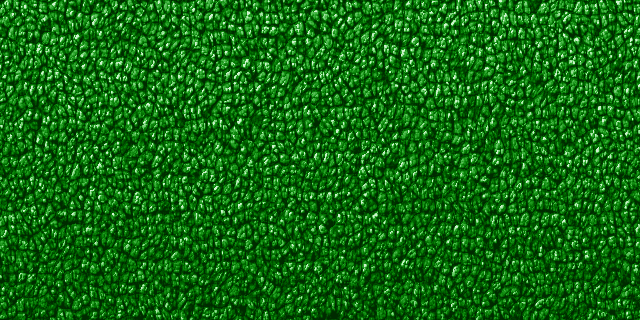
Give the GLSL for this texture, as a Shadertoy shader.

```glsl
#define PEBBLE_SCALE vec2(39.0, 27.0)
#define CREASE_SCALE vec2(25.0, 9.0)
#define GRAIN_SCALE vec2(88.0, 66.0)
#define SPECKLE_SCALE vec2(135.0, 105.0)
#define WARP 0.006
#define SHADOW_LEVEL 0.235
#define GLINT_LEVEL 0.72
#define LIGHT_DIR vec2(-0.45, 0.45)

vec3 hash3(vec2 cell) {
    vec3 q = fract(cell.xyx * vec3(0.1031, 0.1030, 0.0973));
    q += dot(q, q.yxz + 33.33);
    return fract((q.xxy + q.yzz) * q.zyx);
}

// Cellular noise: offset from nearest seed (xy), border gap (z), cell id (w)
vec4 cellular(vec2 p, float jitter) {
    vec2 base = floor(p);
    vec2 nearest = vec2(0.0);
    float first = 8.0, second = 8.0, id = 0.0;
    for (int y = -1; y <= 1; y++) {
        for (int x = -1; x <= 1; x++) {
            vec2 cell = base + vec2(x, y);
            vec3 rnd = hash3(cell);
            vec2 offset = p - cell - 0.5 - jitter * (rnd.xy - 0.5);
            float dist = length(offset);
            if (dist < first) {
                second = first;
                first = dist;
                nearest = offset;
                id = rnd.z;
            } else {
                second = min(second, dist);
            }
        }
    }
    return vec4(nearest, second - first, id);
}

// Layered sines bend the rows so no lattice shows
vec2 warp(vec2 p) {
    vec2 bend = sin(p.yx * vec2(19.0, 23.0) + 2.0 * sin(p * 7.0));
    bend += 0.5 * sin(p.yx * vec2(47.0, 41.0) + p * 17.0);
    return p + WARP * bend;
}

// Green darkens to pure green and bleaches towards white
vec3 dyedLeather(float level) {
    float bleach = max(level - 0.38, 0.0);
    float white = 2.5 * bleach * bleach;
    return vec3(white, level, white);
}

void mainImage(out vec4 fragColor, in vec2 fragCoord) {
    vec2 p = fragCoord / iResolution.y;
    float height = p.y;
    vec2 bent = warp(p + 3.0);

    // Fine facets first; they also roughen the pebble outlines
    vec4 grain = cellular(bent * GRAIN_SCALE + 90.0, 0.95);
    vec4 speckle = cellular(p * SPECKLE_SCALE + 170.0, 0.95);
    float facet = dot(grain.xy, LIGHT_DIR);
    float rough = 0.45 - length(grain.xy);
    float fleck = 0.45 - length(speckle.xy);

    // Pebbles and long creases
    vec2 ragged = 0.09 * grain.xy * smoothstep(0.0, 0.3, grain.z);
    vec4 pebble = cellular(bent * PEBBLE_SCALE + ragged, 0.82);
    float slant = 0.12 * sin(p.x * 3.0 + 1.0) + 0.1;
    vec4 fold = cellular((bent + vec2(slant * p.y, 0.0)) * CREASE_SCALE + 40.0, 0.85);
    float dome = smoothstep(0.03, 0.45, pebble.z + 0.25 * rough);
    float crease = 1.0 - smoothstep(0.0, 0.19, fold.z + 0.15 * rough);
    float facing = dot(pebble.xy, LIGHT_DIR);

    // Diffuse light, stronger towards the top
    float level = SHADOW_LEVEL + dome * (0.23 + 0.11 * height);
    level += 0.04 * height + 0.34 * facing;
    level += (0.4 + 0.6 * dome) * (0.12 * rough + 0.3 * facet + 0.24 * fleck);

    // Broken wet-looking glints where facets lean to the light
    float lean = smoothstep(-0.1, 0.25, facet + 0.35 * fleck);
    float glint = lean * smoothstep(0.3, 0.85, grain.w) * (0.55 + 0.8 * speckle.w);
    level += GLINT_LEVEL * glint * dome * (0.55 + 0.35 * height) * clamp(0.9 + 2.0 * facing, 0.0, 1.5);

    // Dark creases, then a soft limit on the brightest spots
    level *= 1.0 - 0.38 * crease;
    level -= 0.5 * max(level - 0.72, 0.0);
    fragColor = vec4(dyedLeather(clamp(level, 0.17, 0.95)), 1.0);
}
```
